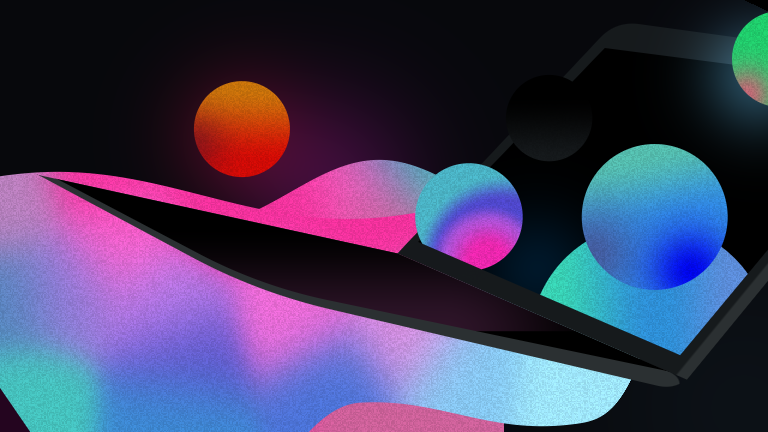
Reproduce this background procedurally as a WebGL 1 fragment shader.

```glsl
precision highp float;
// Glossy gradient spheres and a flowing wave around a folded two-screen device.
// Half-plane polygons, circles and cosine curves, coloured by soft anchor blends.
// Space: 9 units tall, 16 wide at 16:9, y pointing down from the top.
uniform vec2 u_resolution;

#define GRAIN 0.07
#define GRAIN_CELLS 40.0
#define SHARPNESS 1.1
#define CORNER 0.4
#define NIGHT vec3(0.027, 0.031, 0.047)
#define FRAME vec3(0.085, 0.1, 0.11)
#define RIM vec3(0.17, 0.19, 0.195)
#define PLUM vec3(0.18, 0.08, 0.16)

vec2 p;
vec3 col;
vec4 blend;
float pixel;

float hash(vec2 c) {
  vec3 q = fract(c.xyx * 0.1031);
  q += dot(q, q.yzx + 33.33);
  return fract((q.x + q.y) * q.z);
}

float cover(float d) { return clamp(0.5 - d / pixel, 0.0, 1.0); }

void paint(vec3 c, float d) { col = mix(col, c, cover(d)); }

// Signed distance to a line; positive on the left of the way from a to b.
float edge(float ax, float ay, float bx, float by) {
  vec2 d = normalize(vec2(bx - ax, by - ay));
  return dot(p - vec2(ax, ay), vec2(d.y, -d.x));
}

float roundMax(float a, float b) {
  float h = max(CORNER - abs(a - b), 0.0);
  return max(a, b) + h * h * 0.25 / CORNER;
}

float glow(vec2 q, float x, float y, float size) {
  vec2 d = (q - vec2(x, y)) / size;
  return exp(-dot(d, d));
}

// Adds one colour anchor to the weighted blend.
void anchor(float x, float y, float r, float g, float b) {
  vec2 d = p - vec2(x, y);
  blend += vec4(r, g, b, 1) * exp(-SHARPNESS * dot(d, d));
}

vec3 waveColor() {
  blend = vec4(0);
  anchor(0.1, 4.3, 0.72, 0.5, 0.74);
  anchor(2.2, 3.6, 0.95, 0.19, 0.61);
  anchor(4.6, 4.3, 0.95, 0.19, 0.61);
  anchor(7.3, 4.8, 0.95, 0.19, 0.61);
  anchor(2.5, 5.0, 0.97, 0.38, 0.8);
  anchor(1.4, 6.0, 0.58, 0.48, 0.85);
  anchor(0.1, 6.2, 0.33, 0.52, 0.74);
  anchor(0.5, 8.4, 0.27, 0.76, 0.74);
  anchor(3.4, 6.3, 0.72, 0.48, 0.9);
  anchor(3.8, 7.4, 0.36, 0.34, 0.8);
  anchor(6.2, 6.5, 0.93, 0.42, 0.84);
  anchor(8.4, 6.9, 0.85, 0.55, 0.87);
  anchor(3.6, 8.7, 0.23, 0.54, 0.82);
  anchor(7.0, 8.0, 0.29, 0.45, 0.84);
  anchor(9.6, 7.9, 0.52, 0.78, 0.94);
  anchor(12.0, 8.2, 0.62, 0.9, 0.98);
  return blend.rgb / blend.a;
}

vec3 hillColor() {
  blend = vec4(0);
  anchor(6.2, 4.2, 0.95, 0.19, 0.61);
  anchor(7.4, 3.8, 0.95, 0.36, 0.74);
  anchor(8.2, 4.6, 0.8, 0.38, 0.6);
  anchor(8.4, 3.1, 0.3, 0.55, 0.72);
  anchor(9.2, 3.6, 0.27, 0.76, 0.74);
  return blend.rgb / blend.a;
}

void main() {
  pixel = 9.0 / u_resolution.y;
  p = vec2(gl_FragCoord.x, u_resolution.y - gl_FragCoord.y) * pixel;
  float grain = 1.0 + GRAIN * (2.0 * hash(floor(p * GRAIN_CELLS)) - 1.0);

  // Night backdrop with coloured haze
  col = NIGHT + vec3(0.02, 0.035, 0.04) * glow(p, 15.5, 8.5, 3.5);
  col += vec3(0.19, 0.02, 0.17) * glow(p, 6.9, 3.8, 1.9);
  col += vec3(0.2, 0.01, 0.06) * glow(p, 5.0, 2.8, 1.45);
  float low = smoothstep(7.4, 8.2, p.y);
  col = mix(col, vec3(0, 0, 0.24), smoothstep(11.2, 8.0, p.x) * low);
  col = mix(col, vec3(0.14, 0.02, 0.12), smoothstep(2.0, 0.5, p.x) * low);

  // Rear hill, then the wave
  float hill = max(4.0 - 0.67 * cos((p.x - 7.9) * 0.85) - p.y, abs(p.x - 7.75) - 2.75);
  paint(hillColor() * grain, hill);
  float crest = 4.07 - 0.49 * cos((p.x - 1.2) * 0.52);
  float base = 8.63 - 0.25 * cos((p.x - 7.8) * 0.9)
    + 0.4 * pow(max(7.5 - p.x, 0.0), 2.0) - 0.46 * pow(max(p.x - 12.0, 0.0), 3.0);
  float wave = max(max(crest - p.y, p.y - base), edge(0.7, 9.1, 0.0, 8.08));
  paint(waveColor() * grain, wave);

  // Rear panel: frame, screen and the half disc inside it
  float right = edge(16.0, 5.85, 14.4, 7.8);
  float hinge = edge(8.28, 5.28, 13.9, 7.73);
  float panel = roundMax(edge(8.28, 5.28, 12.5, 0.79), edge(13.3, 0.5, 16.0, 0.87));
  panel = max(panel, max(right, -hinge));
  paint(mix(FRAME, RIM, smoothstep(-0.26, -0.2, right)), panel);
  float sill = edge(14.17, 7.4, 8.71, 5.04);
  float screen = max(edge(8.71, 5.04, 12.6, 1.0), edge(12.6, 1.0, 16.0, 1.44));
  screen = max(screen, max(sill, edge(16.0, 5.2, 14.17, 7.4)));
  paint(vec3(0, 0.09, 0.16) * glow(p, 11.2, 5.6, 1.2), screen);
  col += vec3(0.15, 0.29, 0.36) * glow(p, 15.8, 1.6, 1.15);
  vec3 tint = mix(vec3(0.22, 0.82, 0.7), vec3(0.18, 0.56, 0.84), smoothstep(11.5, 13.6, p.x));
  tint = mix(tint, vec3(0.36, 0.55, 0.85), smoothstep(13.8, 15.3, p.x));
  paint(tint * grain, max(screen, distance(p, vec2(13.54, 7.15)) - 2.5));

  // Front panel: lighter rim and dim screen
  float top = max(edge(1.05, 3.7, 8.28, 5.28), hinge);
  float body = roundMax(edge(13.8, 8.06, 5.5, 6.12), edge(5.2, 6.0, 1.05, 3.78));
  paint(RIM, roundMax(max(body, top), right));
  float glass = roundMax(edge(13.9, 7.73, 5.62, 6.0), edge(5.31, 5.9, 1.25, 3.76));
  float sheen = smoothstep(4.7, 6.9, p.y) * smoothstep(12.7, 9.2, p.x);
  paint(PLUM * sheen * cover(p.y - 6.9), max(glass, top));

  // Orange sphere and dark sphere
  vec2 s = p - vec2(5.04, 2.69);
  tint = mix(vec3(0.78, 0.45, 0.04), vec3(0.82, 0.04, 0.02), smoothstep(-0.9, 0.7, s.y));
  tint = mix(tint, vec3(0.45, 0.07, 0.12), 0.7 * glow(s, -1.0, 0.3, 0.65));
  paint(tint * grain, length(s) - 1.0);
  s = p - vec2(11.44, 2.46);
  paint(FRAME * smoothstep(-0.5, 1.0, s.y) * grain, length(s) - 0.9);

  // Violet banded sphere, cut by the sill
  s = (p - vec2(9.77, 4.52)) / 1.12;
  float band = distance(s, vec2(0.35, 0.85));
  tint = mix(vec3(0.92, 0.15, 0.68), vec3(0.68, 0.32, 0.84), smoothstep(0.3, 0.85, band));
  tint = mix(tint, vec3(0.31, 0.28, 0.8), smoothstep(0.75, 1.1, band));
  tint = mix(tint, vec3(0.29, 0.7, 0.77), smoothstep(1.05, 1.55, band - 0.2 * s.x));
  paint(tint * grain, max((length(s) - 1.0) * 1.12, sill));

  // Large blue sphere
  s = (p - vec2(13.64, 4.52)) / 1.52;
  tint = mix(vec3(0.33, 0.74, 0.68), vec3(0.2, 0.56, 0.87), smoothstep(-0.9, 0.1, s.y + 0.25 * s.x));
  tint = mix(tint, vec3(0.28, 0.33, 0.58), 0.85 * glow(s, -0.85, 0.5, 0.6));
  tint = mix(tint, vec3(0, 0.02, 0.92), glow(s, 0.5, 0.75, 0.58));
  paint(tint * grain, (length(s) - 1.0) * 1.52);

  // Green sphere leaving on the right
  s = p - vec2(16.25, 1.23);
  tint = mix(vec3(0.12, 0.8, 0.42), vec3(0.75, 0.4, 0.45), glow(s, -0.7, 0.75, 0.55));
  paint(tint * grain, length(s) - 1.0);

  gl_FragColor = vec4(col, 1);
}
```
